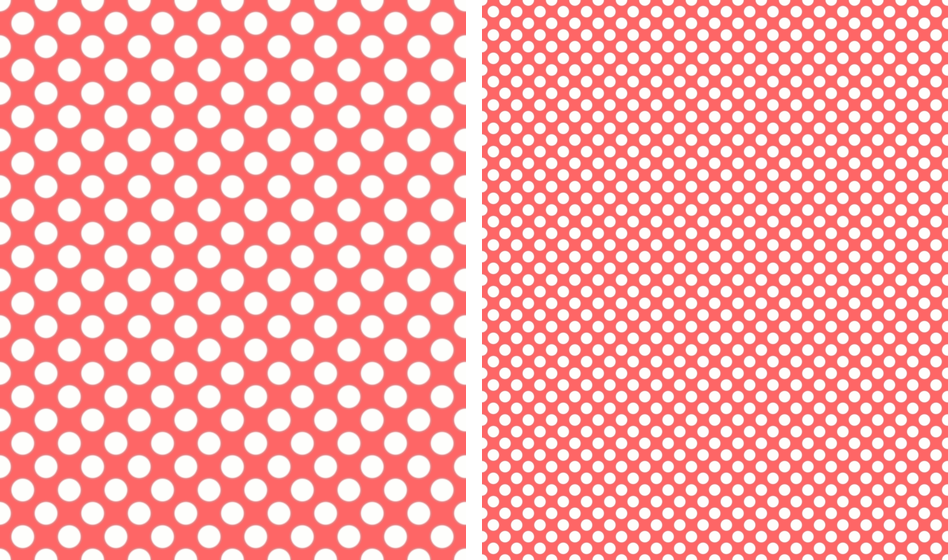
Left, the tile; right, the same tile 2 across and 2 down.
Give the GLSL for this pattern, as a Shadertoy shader.

```glsl
const vec2 REPEATS = vec2(10.0, 12.0);
const vec2 DOT_OFFSET = vec2(-0.012, 0.0);
const vec3 CORAL = vec3(0.995, 0.400, 0.400);
const vec3 RIM = vec3(0.910, 0.475, 0.480);
const vec3 WHITE = vec3(0.995, 0.995, 0.988);

// Distance to the nearest point of a unit lattice
float latticeDistance(vec2 p) {
    return length(fract(p + 0.5) - 0.5);
}

// Distance to the nearest dot centre: corners plus cell centres
float staggeredDistance(vec2 p) {
    return min(latticeDistance(p), latticeDistance(p + 0.5));
}

// Soft step around a radius, never narrower than one pixel
float softEdge(float radius, float halfWidth, float pixel, float d) {
    float w = max(halfWidth, 0.5 * pixel);
    return smoothstep(radius - w, radius + w, d);
}

// White dot fading through a dusky rim into the coral ground
vec3 dotColour(float d, float pixel) {
    vec3 colour = mix(WHITE, RIM, softEdge(0.244, 0.024, pixel, d));
    return mix(colour, CORAL, softEdge(0.281, 0.020, pixel, d));
}

void mainImage(out vec4 fragColor, in vec2 fragCoord) {
    vec2 cell = fragCoord / iResolution.xy * REPEATS - DOT_OFFSET;
    float pixel = REPEATS.y / iResolution.y;
    fragColor = vec4(dotColour(staggeredDistance(cell), pixel), 1.0);
}
```
